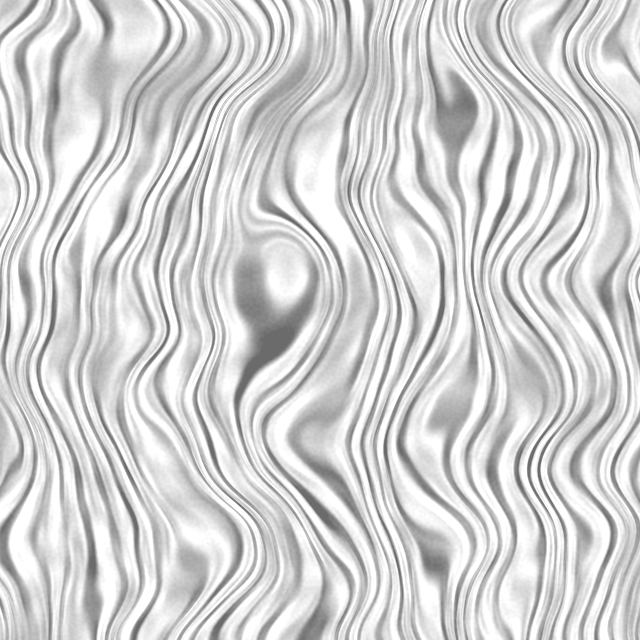
Reproduce this texture procedurally as a three.js fragment shader.

```glsl
// Grey flowing fibres: wavy dark strands and fine streaks on a pale ground.
// A noise-warped coordinate bends every strand; its phase gives the dark lines,
// stretched gradient noise gives the streaks, and soft patches veil some areas.

#define STRANDS 34.0
#define BEND 0.14
#define RIPPLE 0.03
#define ARCH_CENTER vec2(0.37, 0.60)
#define ARCH_HEIGHT 0.10
#define ARCH_WIDTH 0.075
#define PALE 0.945
#define LINE_DEPTH 0.42
#define STREAK_DEPTH 0.22
#define FINE_DEPTH 0.14
#define VEIL_GREY 0.69
#define VEIL_STRENGTH 0.65

varying vec2 vUv;

// Unit gradient of a lattice cell
vec2 cellGradient(vec2 cell) {
  vec3 q = fract(cell.xyx * vec3(0.1031, 0.1030, 0.0973));
  q += dot(q, q.yzx + 33.33);
  float angle = 6.28318 * fract((q.x + q.y) * q.z);
  return vec2(cos(angle), sin(angle));
}

// Gradient noise, about -1 to 1
float gradientNoise(vec2 p) {
  vec2 cell = floor(p);
  vec2 f = p - cell;
  vec2 blend = f * f * f * (f * (f * 6.0 - 15.0) + 10.0);
  vec2 e = vec2(1.0, 0.0);
  float a = dot(cellGradient(cell), f);
  float b = dot(cellGradient(cell + e.xy), f - e.xy);
  float c = dot(cellGradient(cell + e.yx), f - e.yx);
  float d = dot(cellGradient(cell + e.xx), f - e.xx);
  return 1.4 * mix(mix(a, b, blend.x), mix(c, d, blend.x), blend.y);
}

// Coordinate across the strands; its contours are the flow lines
float acrossFlow(vec2 p) {
  float across = p.x;
  across += BEND * gradientNoise(p * vec2(1.8, 3.4) + 17.3);
  across += RIPPLE * gradientNoise(p * vec2(4.5, 8.0) + 41.7);

  // One fold that closes into an arch at the top and fades out below
  vec2 fromArch = p - ARCH_CENTER;
  float side = fromArch.x / ARCH_WIDTH;
  float rise = smoothstep(-0.35, 0.0, fromArch.y)
             * (1.0 - smoothstep(0.02, 0.27, fromArch.y));
  return across + ARCH_HEIGHT * exp(-side * side) * rise;
}

void main() {
  vec2 p = vUv;
  float across = acrossFlow(p);

  // Uneven spacing makes strands split and merge
  float phase = STRANDS * across
              + 1.3 * gradientNoise(vec2(across * 13.0, p.y * 4.0) + 63.1);
  float grain = phase / STRANDS;

  // Streaks parallel to the strands
  float streak = gradientNoise(vec2(grain * 75.0, p.y * 6.0) + 90.4);
  float fine = gradientNoise(vec2(grain * 150.0, p.y * 22.0) + 131.9);

  // Dark strand lines with rough edges and changing strength
  float lineDistance = abs(fract(phase) - 0.5) + 0.04 * fine;
  float line = 1.0 - smoothstep(0.05, 0.27, lineDistance);
  float strength = gradientNoise(vec2(grain * 20.0, p.y * 5.0) + 157.2);
  line *= clamp(0.78 + 0.55 * strength, 0.2, 1.1);

  float tone = PALE - LINE_DEPTH * line;
  tone += STREAK_DEPTH * streak + FINE_DEPTH * fine;

  // Soft upright veils that fade the contrast to mid grey
  float veil = smoothstep(0.1, 0.75, gradientNoise(p * vec2(9.0, 4.5) + 203.6));
  tone = mix(tone, VEIL_GREY + 0.12 * streak, VEIL_STRENGTH * veil);

  // Faint surface grain
  tone += 0.03 * gradientNoise(p * 170.0 + 251.8);
  gl_FragColor = vec4(vec3(clamp(tone, 0.42, 1.0)), 1.0);
}
```
